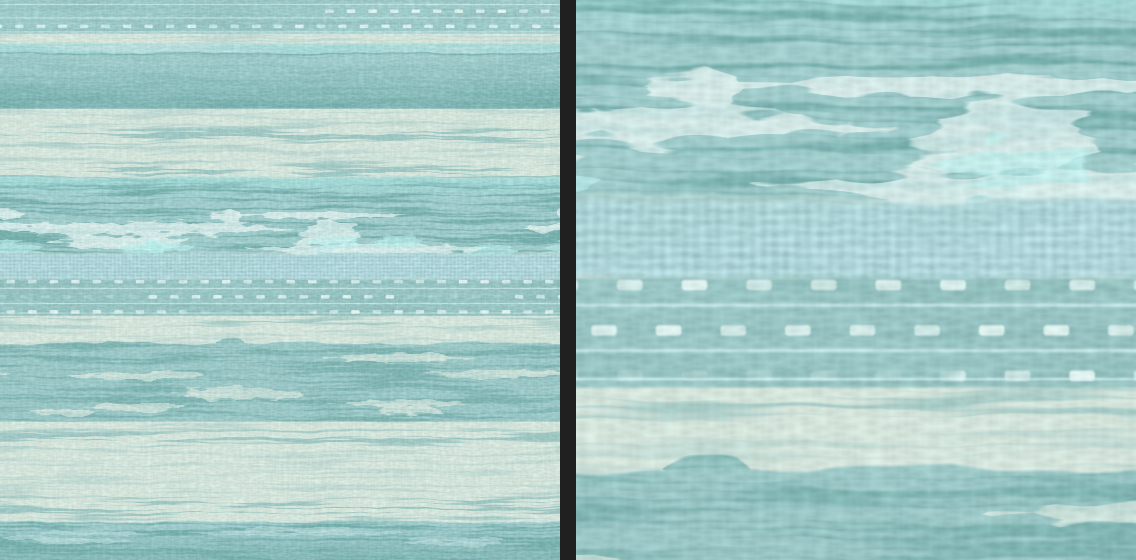
Left, the full canvas; right, a detail of the centre.
Give the GLSL for this pattern, as a WebGL 2 fragment shader.

```glsl
#version 300 es
precision highp float;
uniform vec2 u_resolution;
out vec4 fragColor;

const vec3 CREAM = vec3(0.83, 0.895, 0.86);
const vec3 MIST = vec3(0.63, 0.80, 0.80);
const vec3 TEAL = vec3(0.57, 0.75, 0.74);
const vec3 DEEP = vec3(0.47, 0.69, 0.68);
const vec3 PALE = vec3(0.74, 0.87, 0.87);
const vec3 AQUA = vec3(0.64, 0.85, 0.84);
const vec3 FOAM = vec3(0.86, 0.93, 0.92);

// Strokes as centre and half size
const vec4 FOAM_STROKES[8] = vec4[8](
  vec4(0.24, 0.408, 0.31, 0.012), vec4(0.59, 0.417, 0.055, 0.026),
  vec4(0.66, 0.444, 0.20, 0.012), vec4(0.22, 0.432, 0.13, 0.014),
  vec4(0.40, 0.386, 0.032, 0.012), vec4(0.02, 0.384, 0.03, 0.009),
  vec4(0.57, 0.384, 0.15, 0.006), vec4(0.98, 0.408, 0.05, 0.007));
const vec4 CREAM_STROKES[8] = vec4[8](
  vec4(0.71, 0.639, 0.13, 0.008), vec4(0.25, 0.671, 0.13, 0.007),
  vec4(0.89, 0.668, 0.13, 0.009), vec4(0.43, 0.703, 0.12, 0.014),
  vec4(0.24, 0.727, 0.10, 0.007), vec4(0.72, 0.721, 0.12, 0.007),
  vec4(0.11, 0.735, 0.06, 0.007), vec4(0.73, 0.733, 0.06, 0.012));

vec2 hash2(vec2 p) {
  return fract(sin(vec2(dot(p, vec2(12.7, 31.1)), dot(p, vec2(26.9, 18.3)))) * 4375.85);
}

// Cellular distance, periodic over the unit square
float cells(vec2 uv, vec2 count) {
  vec2 p = uv * count, base = floor(p);
  float nearest = 2.0;
  for (int j = -1; j <= 1; j++)
    for (int i = -1; i <= 1; i++) {
      vec2 id = base + vec2(i, j);
      nearest = min(nearest, length(id + hash2(mod(id, count)) - p));
    }
  return nearest;
}

float band(float y, float top, float bottom, float soft) {
  return smoothstep(top - soft, top + soft, y) * (1.0 - smoothstep(bottom - soft, bottom + soft, y));
}

float bump(float y, float centre, float width) {
  float d = (y - centre) / width;
  return exp(-d * d);
}

float stroke(vec2 uv, vec4 s, float ragged) {
  vec2 q = vec2(fract(uv.x - s.x + 0.5) - 0.5, uv.y - s.y) / s.zw;
  return smoothstep(0.0, 0.2, 1.0 - abs(q.x * q.x * q.x) - abs(q.y) + ragged);
}

float dashes(vec2 uv, float y, float shift) {
  vec2 q = vec2((fract(uv.x * 26.0 + shift) - 0.5) / 26.0, uv.y - y);
  float d = length(max(abs(q) - vec2(0.0055, 0.001), 0.0)) - 0.002;
  float wear = 0.65 + 0.35 * hash2(vec2(floor(uv.x * 26.0 + shift), y * 90.0)).x;
  return wear * (1.0 - smoothstep(-0.001, 0.0012, d));
}

void main() {
  vec2 uv = gl_FragCoord.xy / u_resolution;
  uv.y = 1.0 - uv.y;
  float wave = sin(uv.x * 18.85 + 1.0) + 0.6 * sin(uv.x * 43.98) + 0.4 * sin(uv.x * 106.8 + 2.0);
  vec2 bent = uv + vec2(0.0, 0.0012 * wave);

  // Brushed streaks and woven grain
  float broad = cells(bent, vec2(3.0, 70.0));
  float fine = cells(bent, vec2(7.0, 190.0));
  float streak = smoothstep(0.2, 0.75, 0.5 * broad + 0.5 * fine);
  float grain = cells(uv, vec2(90.0, 240.0)) - 0.45;
  float thread = cells(uv, vec2(210.0, 30.0)) - 0.45;
  float ragged = 1.1 * (cells(uv, vec2(26.0, 95.0)) - 0.45) + 0.5 * (fine - 0.45);

  // Cream ground with dry teal streaks
  float dry = bump(uv.y, 0.243, 0.013) + 1.3 * bump(uv.y, 0.308, 0.014) + 0.8 * bump(uv.y, 0.782, 0.013)
    + bump(uv.y, 0.907, 0.018) + 0.4 * bump(uv.y, 0.575, 0.01) + 0.3;
  vec3 col = mix(CREAM, TEAL, clamp(dry * smoothstep(0.25, 0.9, streak + 0.3 * grain), 0.0, 0.8));

  // Painted bands
  vec3 brushed = mix(MIST, DEEP, smoothstep(0.1, 0.95, streak));
  float y = uv.y;
  col = mix(col, mix(MIST, TEAL, 0.7 * streak), band(y, -0.1, 0.06, 0.0015));
  col = mix(col, mix(AQUA, PALE, streak), band(y, 0.078, 0.096, 0.003));
  vec3 slope = mix(MIST, DEEP, clamp((y - 0.095) / 0.11 + 0.35 * (streak - 0.5), 0.0, 1.0));
  col = mix(col, slope, band(y, 0.096, 0.194, 0.001));
  col = mix(col, DEEP, 0.8 * bump(bent.y, 0.096, 0.0018));
  col = mix(col, mix(AQUA, brushed, smoothstep(0.325, 0.365, y + 0.02 * streak)), band(bent.y, 0.317, 0.452, 0.004));
  float edge = 0.613 + 0.002 * wave;
  float tide = band(y, edge, 0.753, 0.0015);
  tide = max(tide, stroke(uv, vec4(0.205, 0.618, 0.027, 0.011), 0.3 * ragged));
  tide = max(tide, stroke(uv, vec4(0.412, 0.613, 0.028, 0.009), 0.3 * ragged));
  col = mix(col, mix(brushed, TEAL, 0.3), tide);
  col = mix(col, mix(brushed, DEEP, smoothstep(0.93, 1.0, y) * 0.6), band(bent.y, 0.932, 1.1, 0.002));

  // Loose paint strokes
  for (int i = 0; i < 8; i++) {
    float foam = stroke(bent, FOAM_STROKES[i], ragged);
    col = mix(col, mix(FOAM, PALE, 0.6 * streak), 0.9 * foam);
    col = mix(col, mix(CREAM, MIST, 0.4 * streak), 0.85 * stroke(bent, CREAM_STROKES[i], ragged));
    vec2 place = hash2(vec2(i, 7));
    vec4 wash = vec4(place.x, 0.944 + 0.03 * place.y, 0.10, 0.005);
    col = mix(col, PALE, 0.55 * stroke(bent, wash, ragged));
    vec4 glint = vec4(place.y, 0.43 + 0.025 * place.x, 0.05, 0.013);
    col = mix(col, AQUA + 0.08, 0.6 * stroke(uv, glint, ragged));
  }

  // Open weave
  float mesh = sin(y * 6.2832 * 154.0) * 0.5 + 0.35 * sin(uv.x * 6.2832 * 150.0);
  vec3 gauze = mix(vec3(0.69, 0.84, 0.86), MIST, 0.4 * streak) + 0.045 * mesh;
  col = mix(col, gauze, band(bent.y, 0.453, 0.5, 0.004));

  // Stitched ribbons
  col = mix(col, mix(MIST, TEAL, 0.4 + 0.6 * streak), band(y, 0.499, 0.564, 0.0015));
  float lines = bump(y, 0.515, 0.0013) + bump(y, 0.542, 0.0013) + bump(y, 0.559, 0.001)
    + bump(y, 0.008, 0.0012) + bump(y, 0.032, 0.0012) + bump(y, 0.057, 0.0012);
  col = mix(col, PALE + 0.03, min(0.85 * lines, 1.0));
  float right = smoothstep(0.56, 0.58, uv.x);
  float middle = band(uv.x, 0.26, 0.71, 0.01) + smoothstep(0.90, 0.92, uv.x);
  float stitches = dashes(uv, 0.02, 0.2) * right + dashes(uv, 0.047, 0.6) + dashes(uv, 0.503, 0.0)
    + dashes(uv, 0.530, 0.4) * mix(0.25, 1.0, middle)
    + dashes(uv, 0.557, 0.0) * mix(1.0, 0.25, band(uv.x, 0.33, 0.56, 0.01));
  col = mix(col, vec3(0.88, 0.95, 0.94), stitches);

  // Cloth relief
  col += 0.075 * grain + 0.035 * thread;
  fragColor = vec4(clamp(col, 0.0, 1.0), 1.0);
}
```
